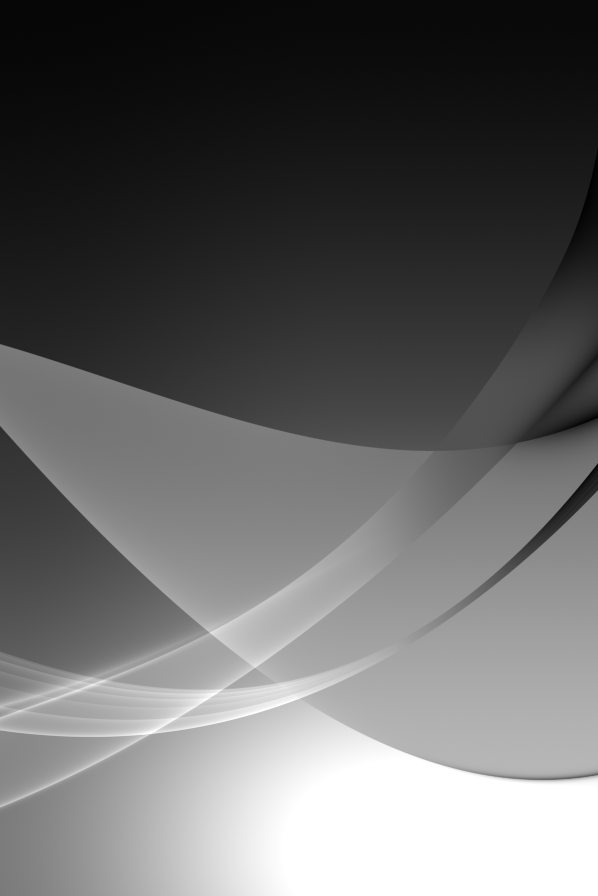
This background is drawn by a Shadertoy shader. Its source:

```glsl
// Translucent grey veils sweeping over a dark-to-white studio gradient.
// Each veil is bounded by cubic curves; signed distances to these curves
// give the fills, the glowing rims and the soft shadows.

// Sine hash for strand strength and dither
float hash(vec2 p) {
    return fract(sin(dot(p, vec2(127.1, 311.7))) * 43758.5453);
}

// Cubic through four heights at x = 0, 1/3, 2/3, 1, with a flare at the right
float curve(float x, vec4 h, float flare) {
    float a = 3.0 * x, b = a - 1.0, c = a - 2.0, d = a - 3.0;
    vec4 weights = vec4(-b * c * d / 6.0, a * c * d / 2.0,
                        -a * b * d / 2.0, a * b * c / 6.0);
    return dot(weights, h) + flare * pow(max(x, 0.0), 40.0);
}

// Signed distance above a curve, in canvas heights
float above(vec2 p, vec4 h, float flare, float aspect) {
    const float STEP = 0.002;
    float y = curve(p.x, h, flare);
    float slope = (y - curve(p.x - STEP, h, flare)) / (STEP * aspect);
    return (p.y - y) / sqrt(1.0 + slope * slope);
}

float fill(float d, float soft) {
    return smoothstep(-soft, soft, d);
}

float glow(float d, float width) {
    return exp(-abs(d) / width);
}

// Glow on the positive side of an edge only
float innerGlow(float d, float width, float soft) {
    return fill(d, soft) * glow(d, width);
}

// Dark top, grey middle and a white pool of light at the lower right
float backdrop(vec2 p) {
    float upper = 0.03 + 0.25 * pow(clamp(2.0 - 2.0 * p.y, 0.0, 1.0), 1.5);
    float lower = 0.30 * (1.0 - smoothstep(0.1, 0.55, p.y));
    float side = mix(0.7, 1.1, smoothstep(0.0, 0.6, p.x));
    vec2 q = (p - vec2(0.75, 0.05)) / vec2(0.55, 0.2);
    return (upper + lower) * side + 0.5 * exp(-dot(q, q));
}

void mainImage(out vec4 fragColor, in vec2 fragCoord) {
    vec2 p = fragCoord / iResolution.xy;
    float aspect = iResolution.x / iResolution.y;
    float soft = 0.8 / iResolution.y;

    // Boundary curves
    const vec4 BAND_TOP = vec4(0.273, 0.2305, 0.285, 0.483);
    const vec4 BAND_BASE = vec4(0.185, 0.1888, 0.2734, 0.453);
    float veilTop = above(p, vec4(0.616, 0.5445, 0.498, 0.534), 0.0, aspect);
    float veilBase = above(p, vec4(0.5247, 0.3034, 0.1628, 0.1354), 0.0, aspect);
    float sailTop = above(p, vec4(0.199, 0.288, 0.453, 0.78), 0.057, aspect);
    float sailBase = above(p, vec4(0.099, 0.2135, 0.38, 0.603), 0.0, aspect);
    float crease = above(p, vec4(0.212, 0.293, 0.41, 0.54), 0.0, aspect);
    float bandTop = above(p, BAND_TOP, 0.0, aspect);
    float bandBase = above(p, BAND_BASE, 0.0, aspect);

    // Left and right weights
    float leftEnd = 1.0 - smoothstep(0.0, 0.45, p.x);
    float leftHalf = 1.0 - smoothstep(0.4, 0.72, p.x);
    float rightEnd = smoothstep(0.8, 1.0, p.x);

    float veil = fill(-veilTop, soft) * fill(veilBase, soft);
    float sail = fill(-sailTop, soft) * fill(sailBase, soft);
    float band = fill(-bandTop, soft) * fill(bandBase, soft);
    float tone = backdrop(p);

    // Dark upper part of the sail and the gap to its right
    float upperSail = fill(-sailTop, soft) * fill(veilTop, soft)
                    * smoothstep(0.68, 0.73, p.x);
    float sailTone = 0.32 - 0.24 * smoothstep(0.56, 0.78, p.y);
    sailTone -= 0.08 * innerGlow(-sailTop, 0.02, soft) * rightEnd;
    tone = mix(tone, sailTone, upperSail);

    // Broad veil
    float veilTone = mix(0.72, 0.43, smoothstep(0.1, 0.6, p.y));
    veilTone += 0.05 * glow(veilTop, 0.04) * leftHalf;
    veilTone += 0.07 * glow(veilBase, 0.018) * leftHalf;
    tone = mix(tone, veilTone, veil);

    // Sail crossing the veil, light at the left and shaded at the right
    float sheen = mix(0.05, -0.10, smoothstep(0.58, 0.82, p.x));
    tone += sail * sheen * fill(-veilTop, soft);
    tone += 0.10 * innerGlow(-sailTop, 0.025, soft) * leftHalf;
    tone += 0.14 * innerGlow(sailBase, 0.008, soft) * leftHalf;
    tone += 0.16 * glow(sailBase, 0.002) * leftEnd;

    // Crease with a bright tail
    tone += (0.05 * leftHalf + 0.22 * leftEnd) * glow(crease, 0.007);
    tone += 0.24 * glow(sailTop, 0.003) * leftEnd;
    tone -= 0.10 * glow(crease + 0.012, 0.006) * leftEnd;

    // Striped band, turning from light to dark
    tone += band * (0.06 * leftHalf - 0.30 * smoothstep(0.62, 0.95, p.x));
    for (int i = 0; i < 7; i++) {
        float t = float(i) / 6.0;
        float strand = above(p, mix(BAND_TOP, BAND_BASE, t * t), 0.0, aspect);
        float strength = 0.04 + 0.07 * hash(vec2(t, 3.0));
        tone += strength * innerGlow(-strand, 0.006, soft) * leftHalf * band;
        tone -= 0.06 * glow(strand, 0.002) * rightEnd * band;
    }
    tone += 0.22 * innerGlow(bandBase, 0.004, soft) * leftHalf;

    // Shadows at the right
    tone -= 0.20 * glow(sailBase, 0.012) * rightEnd;
    tone -= 0.32 * glow(veilTop, 0.016) * rightEnd;
    tone -= 0.45 * glow(veilBase, 0.0025) * smoothstep(0.65, 0.95, p.x);

    tone += (hash(fragCoord) - 0.5) / 255.0;
    fragColor = vec4(vec3(clamp(tone, 0.0, 1.0)), 1.0);
}
```
